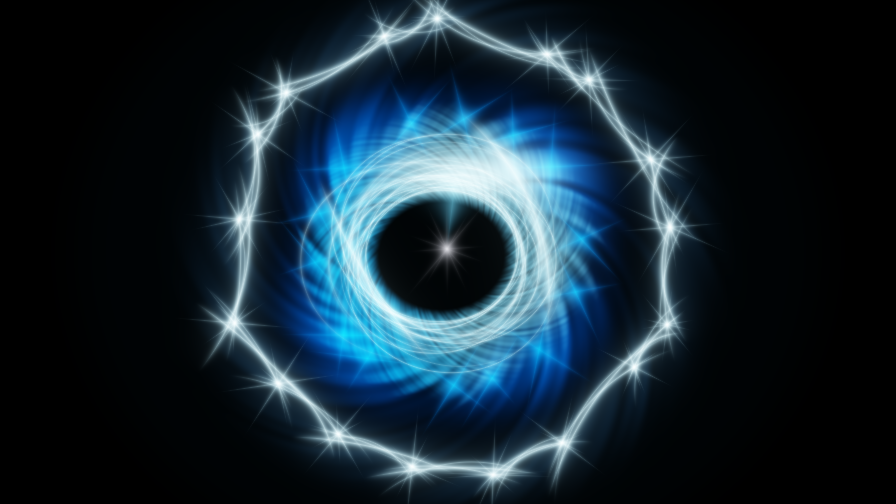
Reproduce this background procedurally as a WebGL 1 fragment shader.

```glsl
precision highp float;
// A glowing energy ring on black: a chain of bowed strands with star-shaped
// nodes surrounds a lace of offset circles with cusps, a dark heart-like hole
// and a small inner star. Light is summed, then compressed by an exponential.
uniform vec2 u_resolution;

const float TAU = 6.2831853;
const vec2 CHAIN_CENTER = vec2(0.01, 0.008);
const float CHAIN_RADIUS = 0.445;
const float NODES = 17.0;
const vec2 HOLE_CENTER = vec2(-0.013, -0.008);
const vec2 HOLE_RADII = vec2(0.142, 0.121);
const float LACE_CIRCLES = 30.0;
const float CUSPS = 14.0;
const float CUSP_RADIUS = 0.265;
const vec2 STAR_CENTER = vec2(-0.002, 0.006);

const vec3 NIGHT = vec3(0.0, 0.013, 0.019);
const vec3 NAVY = vec3(0.035, 0.10, 0.17);
const vec3 BLUE = vec3(0.0, 0.42, 1.25);
const vec3 CYAN = vec3(0.04, 1.25, 2.1);
const vec3 TEAL = vec3(0.42, 1.0, 1.25);
const vec3 ICE = vec3(1.15, 1.5, 1.6);
const vec3 SILVER = vec3(0.5, 0.5, 0.53);

float hash(float n) {
  n = fract(n * 0.1031);
  n *= n + 33.33;
  n *= n + n;
  return fract(n);
}

float noise(vec2 p) {
  vec2 c = floor(p), f = fract(p);
  f = f * f * (3.0 - 2.0 * f);
  float n = c.x + c.y * 57.0 + 900.0;
  return mix(mix(hash(n), hash(n + 1.0), f.x),
             mix(hash(n + 57.0), hash(n + 58.0), f.x), f.y);
}

vec2 polar(float a) { return vec2(cos(a), sin(a)); }

float cross2(vec2 a, vec2 b) { return a.x * b.y - a.y * b.x; }

// Bowed strand from a to b, flicking past both ends; positive bow bends left.
float strand(vec2 p, vec2 a, vec2 b, float bow, float width) {
  vec2 d = b - a;
  float len = length(d);
  d /= len;
  float t = dot(p - a, d) / len;
  float s = abs(cross2(d, p - a) - bow * len * 4.0 * t * (1.0 - t));
  float taper = smoothstep(-0.4, 0.1, t) * smoothstep(1.4, 0.9, t);
  return taper * (exp(-s / width) + 0.12 * exp(-s / (5.0 * width)));
}

// Tapered line of light through the local origin.
float ray(vec2 q, vec2 dir, float len, float width) {
  float fade = 1.0 - clamp(abs(dot(q, dir)) / len, 0.0, 1.0);
  fade *= fade;
  return fade * exp(-abs(cross2(dir, q)) / (width * (fade + 0.15)));
}

vec2 chainNode(float i) {
  float a = TAU * (i + 0.5 * hash(i + 3.0)) / NODES;
  return CHAIN_CENTER + polar(a) * (CHAIN_RADIUS + 0.035 * (hash(i + 41.0) - 0.5));
}

float chainLight(vec2 p) {
  float light = 0.0;
  for (float i = 0.0; i < NODES; i++) {
    vec2 a = chainNode(i), b = chainNode(mod(i + 1.0, NODES));
    for (float k = 0.0; k < 3.0; k++) {
      float h = hash(i * 3.0 + k + 70.0);
      vec2 shift = 0.022 * (k - 1.0) * polar(TAU * h);
      light += (0.95 - 0.25 * k) * strand(p, a + shift, b - shift, 0.02 + 0.09 * h, 0.0042 - 0.0008 * k);
    }
    for (float k = 0.0; k < 5.0; k++) {
      float h = hash(i * 5.0 + k + 200.0);
      light += 0.6 * ray(p - a, polar(TAU * (k + h) / 10.0), 0.05 + 0.09 * hash(h * 91.0), 0.004);
    }
  }
  return light;
}

float laceLight(vec2 p) {
  float light = 0.0;
  for (float i = 0.0; i < LACE_CIRCLES; i++) {
    float h = hash(i + 310.0), offset = mix(0.012, 0.064, hash(i + 350.0));
    vec2 dir = polar(TAU * (i + h) / LACE_CIRCLES), q = p - HOLE_CENTER - dir * offset;
    float s = abs(length(q * vec2(0.94, 1.06)) - 0.135 - offset - 0.015 * h);
    float along = 0.5 + 0.5 * dot(normalize(q + 1e-5), polar(TAU * hash(i + 390.0)));
    light += (0.12 + 0.6 * along) * exp(-s / mix(0.0018, 0.0055, h * h * h));
  }
  return light;
}

float cuspLight(vec2 p) {
  float light = 0.0;
  for (float i = 0.0; i < CUSPS; i++) {
    float h = hash(i + 510.0), a = TAU * (i + 0.6 * h) / CUSPS;
    vec2 q = p - CUSP_RADIUS * polar(a);
    light += ray(q, polar(a + 0.9 * h), 0.07 + 0.07 * hash(i + 540.0), 0.011);
    light += ray(q, polar(a - 1.1 + 0.5 * h), 0.13, 0.008);
  }
  return light;
}

void main() {
  vec2 p = (gl_FragCoord.xy - 0.5 * u_resolution) / u_resolution.y;
  float r = length(p), a = atan(p.y, p.x + 1e-6);
  float streak = noise(polar(a + 4.0 * r) * 13.0 + 20.0 + 5.0 * r);
  float fiber = noise(polar(a - 6.0 * r) * 24.0 + 50.0);

  // Faint backdrop and halo of the chain
  vec3 col = NIGHT * smoothstep(0.78, 0.62, length(p * vec2(0.95, 1.1)));
  float chainGap = (length(p - CHAIN_CENTER) - CHAIN_RADIUS) / 0.065;
  col += NAVY * exp(-chainGap * chainGap) * (0.4 + 0.9 * streak);

  // Blue aura with four lobes, and the bright annulus
  float hole = smoothstep(0.86, 1.08, length((p - HOLE_CENTER) / HOLE_RADII));
  float auraGap = (r - 0.275) / 0.065;
  float lobes = 0.6 + 0.4 * cos(4.0 * a - 2.79);
  col += BLUE * exp(-auraGap * auraGap) * lobes * (0.45 + 0.8 * streak) * hole;
  float edge = 0.255 + 0.045 * (streak - 0.5);
  float annulus = hole * smoothstep(edge + 0.045, edge - 0.035, r);
  vec3 tint = mix(CYAN, TEAL, smoothstep(-0.22, 0.02, p.x + 0.4 * p.y));
  col += tint * annulus * (0.25 + 0.5 * fiber + 0.25 * streak);

  // Lace, cusps and broad white sweeps
  col += ICE * laceLight(p) * 0.55 * mix(0.12, 1.0, hole);
  col += mix(BLUE, CYAN, 0.45) * cuspLight(p) * 0.75 * hole;
  vec2 crown = (p - vec2(0.055, 0.155)) / vec2(0.12, 0.042);
  col += ICE * 1.3 * exp(-dot(crown, crown)) * hole;
  col += ICE * strand(p, vec2(0.10, 0.20), vec2(0.20, -0.06), 0.08, 0.010);
  col += ICE * 0.8 * strand(p, vec2(-0.22, 0.06), vec2(-0.09, -0.15), -0.03, 0.006);

  // Inner star and the wedge that notches the hole
  vec2 q = p - STAR_CENTER;
  for (float i = 0.0; i < 7.0; i++) {
    float h = hash(i + 640.0);
    col += SILVER * 0.6 * ray(q, polar(TAU * (i + h) / 14.0), 0.07 + 0.07 * h, 0.007);
  }
  float wedgeWidth = 0.004 + 0.25 * max(q.y - 0.03, 0.0);
  col += TEAL * 0.8 * exp(-abs(q.x - 0.12 * q.y) / wedgeWidth)
       * smoothstep(0.0, 0.1, q.y) * smoothstep(0.17, 0.11, q.y);

  col += ICE * chainLight(p) * 0.8;
  gl_FragColor = vec4(1.0 - exp(-col), 1.0);
}
```
